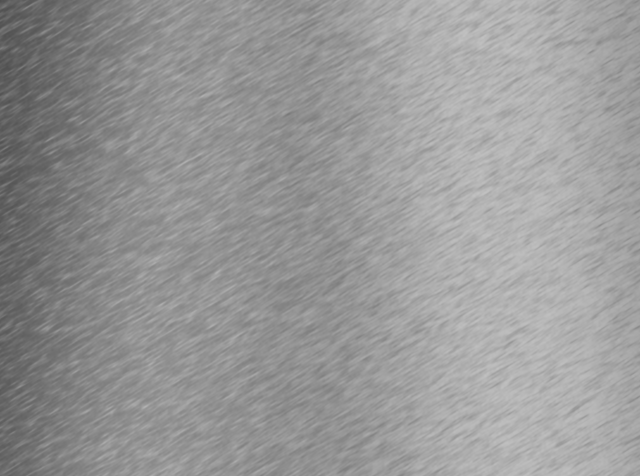
Give the GLSL for this texture, as a Shadertoy shader.

```glsl
float hash(vec2 p) {
    vec3 q = fract(vec3(p.xyx) * 0.1031);
    q += dot(q, q.yzx + 33.33);
    return fract((q.x + q.y) * q.z);
}

float valueNoise(vec2 p) {
    vec2 cell = floor(p);
    vec2 f = smoothstep(0.0, 1.0, p - cell);
    float low = mix(hash(cell), hash(cell + vec2(1, 0)), f.x);
    float high = mix(hash(cell + vec2(0, 1)), hash(cell + vec2(1, 1)), f.x);
    return mix(low, high, f.y);
}

// One row of streaks, shifted at random along its length
float streakRow(float x, float row) {
    x += hash(vec2(row, 7.0));
    float cell = floor(x);
    float f = smoothstep(0.0, 1.0, x - cell);
    return mix(hash(vec2(cell, row)), hash(vec2(cell + 1.0, row)), f);
}

// Rows of streaks at the given angle, centred on zero
float brushLayer(vec2 p, float angle, vec2 frequency) {
    vec2 along = vec2(cos(angle), sin(angle));
    vec2 brushed = vec2(dot(p, along), dot(p, vec2(-along.y, along.x)));
    brushed = brushed * frequency + 300.0;
    float row = floor(brushed.y);
    float f = smoothstep(0.0, 1.0, brushed.y - row);
    return mix(streakRow(brushed.x, row), streakRow(brushed.x, row + 1.0), f) - 0.5;
}

// Broad soft reflections across the sheet
float sheen(vec2 uv) {
    float lean = uv.y - 0.5;
    float left = uv.x - 0.08 * lean;
    float right = uv.x + 0.08 * lean;
    float tone = mix(0.34, 0.585, smoothstep(-0.10, 0.28, left));
    float valley = (uv.x - 0.48) / 0.11;
    tone -= 0.02 * exp(-valley * valley);
    tone += 0.115 * smoothstep(0.47, 0.77, right);
    tone -= 0.11 * smoothstep(0.83, 1.08, right);
    return tone;
}

void mainImage(out vec4 fragColor, in vec2 fragCoord) {
    vec2 uv = fragCoord / iResolution.xy;
    vec2 p = fragCoord / iResolution.y;

    // Crossing sets of short, fine scratches
    float scratches = 0.0;
    for (int i = 0; i < 3; i++) {
        float k = float(i);
        vec2 frequency = vec2(30.0 + 14.0 * k, 190.0 + 35.0 * k);
        scratches += brushLayer(p + 3.7 * k, 0.48 + 0.05 * k, frequency);
    }

    // Light scratches on the dark side, dark ones on the bright side
    float skew = (0.5 - uv.x) * (scratches * scratches - 0.12);
    float grain = valueNoise(p * 200.0 + 40.0) - 0.5;
    float contrast = mix(0.074, 0.056, uv.x);
    float tone = sheen(uv) + contrast * (scratches + skew) + 0.025 * grain;

    fragColor = vec4(vec3(tone), 1.0);
}
```
